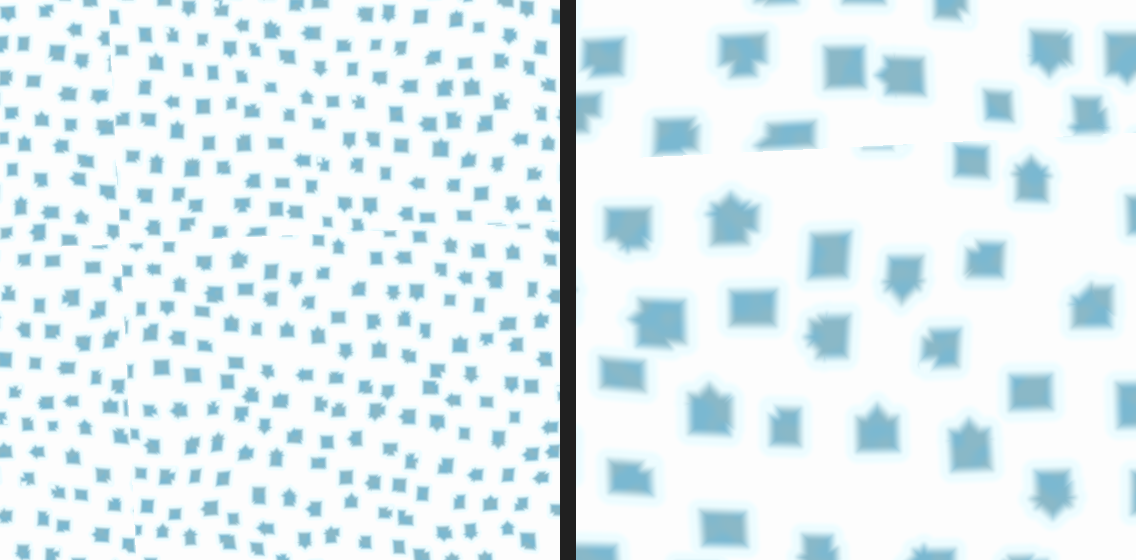
Left, the full canvas; right, a detail of the centre.
This pattern is drawn by a three.js fragment shader. Its source:

```glsl
// Scattered blue chips on white: a jittered, staggered lattice of small blocky
// grains, each a union of boxes, with soft edges and a pale cyan halo.
// Two slightly tilted seams shift the lattice and cut some grains to slivers.
varying vec2 vUv;

const vec3 WHITE = vec3(0.993, 0.993, 0.993);
const vec3 PALE_CYAN = vec3(0.93, 0.99, 1.0);
const vec3 GREY_BLUE = vec3(0.54, 0.72, 0.78);
const vec3 CLEAR_BLUE = vec3(0.48, 0.72, 0.82);

const float CELLS = 18.0;          // lattice cells across the canvas
const float LATTICE_ANGLE = 0.2;
const float ROW_SHIFT = 0.38;      // sideways shift per row, in cells
const float JITTER = 0.42;         // full jitter range, in cells
const float SEAM_ANGLE = 0.05;
const vec2 SEAM_CROSSING = vec2(0.215, 0.565);

vec2 hash22(vec2 p) {
  vec3 q = fract(p.xyx * vec3(0.1031, 0.1030, 0.0973));
  q += dot(q, q.yzx + 33.33);
  return fract((q.xx + q.yz) * q.zy);
}

vec2 turn(vec2 p, float angle) {
  float c = cos(angle), s = sin(angle);
  return vec2(c * p.x - s * p.y, s * p.x + c * p.y);
}

float gradientDot(vec2 corner, vec2 p) {
  return dot(hash22(corner + 71.0) * 2.0 - 1.0, p - corner);
}

float gradientNoise(vec2 p) {
  vec2 i = floor(p), f = p - i;
  vec2 u = f * f * (3.0 - 2.0 * f);
  float low = mix(gradientDot(i, p), gradientDot(i + vec2(1.0, 0.0), p), u.x);
  float high = mix(gradientDot(i + vec2(0.0, 1.0), p), gradientDot(i + 1.0, p), u.x);
  return mix(low, high, u.y);
}

float boxDistance(vec2 p, vec2 halfSize) {
  vec2 d = abs(p) - halfSize;
  return length(max(d, 0.0)) + min(max(d.x, d.y), 0.0);
}

// One grain: a box, often with an off-centre block, a diamond tip or a notch.
float grainDistance(vec2 p, vec2 id) {
  vec2 size = hash22(id + 13.7);
  vec2 kind = hash22(id + 41.3);
  vec2 place = hash22(id + 87.1) * 2.0 - 1.0;
  vec2 halfSize = mix(vec2(0.0085), vec2(0.0132), size);
  vec2 corner = sign(place) * halfSize;
  float d = boxDistance(p, halfSize);
  if (kind.x > 0.35) {
    d = min(d, boxDistance(p - place * 0.008, halfSize.yx * 0.75));
  }
  if (kind.y > 0.5) {
    vec2 tip = place.x > 0.0 ? vec2(0.0, corner.y) : vec2(corner.x, 0.0);
    d = min(d, boxDistance(turn(p - tip * 0.5, 0.785), vec2(0.0085)));
  } else if (kind.y > 0.25) {
    d = max(d, -boxDistance(p - corner * 1.2, halfSize * 0.65));
  }
  return d;
}

// Distance to the nearest grain of the lattice chosen by the seed.
float scatterDistance(vec2 uv, float seed) {
  vec2 q = turn(uv, LATTICE_ANGLE) * CELLS + seed * vec2(7.37, 3.61);
  q += 0.35 * vec2(gradientNoise(uv * 5.0), gradientNoise(uv * 5.0 + 19.0));
  float nearest = 1.0;
  for (int j = -1; j <= 1; j++) {
    float row = floor(q.y) + float(j);
    float shift = row * ROW_SHIFT;
    for (int i = -1; i <= 1; i++) {
      vec2 id = vec2(floor(q.x - shift) + float(i), row);
      vec2 key = id + 150.0 + seed * 57.0;
      vec2 centre = id + vec2(shift, 0.0) + 0.5 + JITTER * (hash22(key) - 0.5);
      vec2 offset = turn(q - centre, -LATTICE_ANGLE) / CELLS;
      nearest = min(nearest, grainDistance(offset, key));
    }
  }
  return nearest;
}

void main() {
  // Quadrants split by the seams, each with its own lattice
  vec2 seam = turn(vUv - SEAM_CROSSING, -SEAM_ANGLE);
  float seed = step(0.0, seam.x) + 2.0 * step(0.0, seam.y);
  float d = scatterDistance(vUv, seed);
  d = max(d, 0.0015 - min(abs(seam.x), abs(seam.y)));

  // Pale halo around each grain, then the soft-edged grain itself
  vec3 color = mix(PALE_CYAN, WHITE, smoothstep(0.005, 0.0095, d));
  float tint = smoothstep(-0.22, 0.28, gradientNoise(vUv * 75.0));
  vec3 ink = mix(GREY_BLUE, CLEAR_BLUE, tint);
  color = mix(color, ink, 1.0 - smoothstep(-0.004, 0.004, d));
  gl_FragColor = vec4(color, 1.0);
}
```
